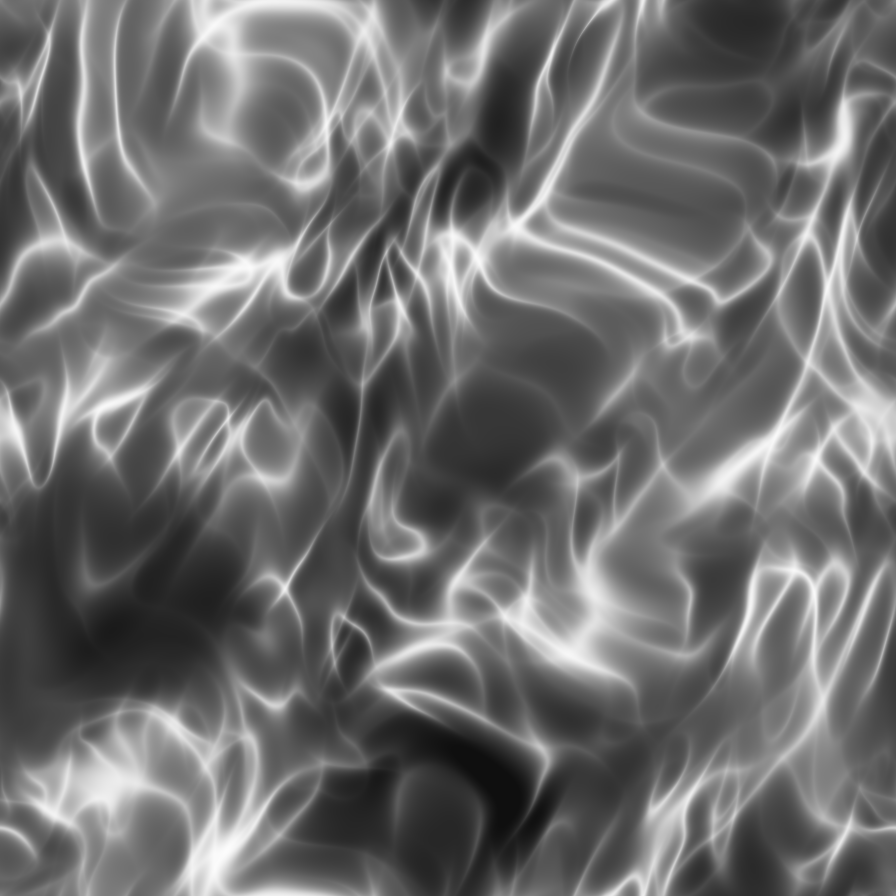
This texture is drawn by a WebGL 2 fragment shader. Its source:

```glsl
#version 300 es
precision highp float;
precision highp int;
// Tileable grey wisps: sparse bright filaments in soft veils over dim clouds.

uniform vec2 u_resolution;
out vec4 fragColor;

const float TAU = 6.2831853;
const int VEIL_LAYERS = 8;
const int FIRST_REPEAT = 3;          // lattice cells per tile in the widest layer
const float BASE_LEVEL = 0.175;
const float CLOUD_CONTRAST = 0.29;
const float VEIL_STRENGTH = 0.19;
const float FILAMENT_STRENGTH = 0.40;
const float FILAMENT_RATE = 125.0;   // falloff of the bright core
const float CRISP_RATE = 90.0;       // falloff on the steep side of a veil
const float VEIL_RATE = 28.0;        // falloff on the trailing side
const float CREST_ROUNDING = 0.002;  // softens the crest, in tile units
const float BROAD_WARP = 0.13;
const float MIDDLE_WARP = 0.042;
const float FINE_WARP = 0.009;
const float HIGHLIGHT_KNEE = 0.72;

uint scramble(uint n) {
    n = n * 747796405u + 2891336453u;
    n = ((n >> ((n >> 28u) + 4u)) ^ n) * 277803737u;
    return (n >> 22u) ^ n;
}

// Unit gradient of a lattice cell, wrapped to the period.
vec2 cellGradient(ivec2 cell, int period, int seed) {
    uvec2 c = uvec2((cell + 16 * period) % period);
    uint h = scramble(c.x + scramble(c.y + scramble(uint(seed))));
    float angle = TAU * float(h & 65535u) / 65536.0;
    return vec2(cos(angle), sin(angle));
}

// Gradient noise that repeats every period cells.
float wrapNoise(vec2 p, int period, int seed) {
    ivec2 cell = ivec2(floor(p));
    vec2 f = fract(p);
    vec2 s = f * f * f * (f * (f * 6.0 - 15.0) + 10.0);
    ivec2 o = ivec2(0, 1);
    float a = dot(cellGradient(cell, period, seed), f);
    float b = dot(cellGradient(cell + o.yx, period, seed), f - vec2(1.0, 0.0));
    float c = dot(cellGradient(cell + o.xy, period, seed), f - vec2(0.0, 1.0));
    float d = dot(cellGradient(cell + o.yy, period, seed), f - vec2(1.0));
    return mix(mix(a, b, s.x), mix(c, d, s.x), s.y);
}

// Whole-number shear: leans steep features left or right and still tiles.
vec2 leaned(vec2 p, float lean) {
    return vec2(p.x, p.y - lean * p.x);
}

vec2 warpOffset(vec2 p, float lean, int period, int seed) {
    vec2 q = leaned(p, lean) * float(period);
    return vec2(wrapNoise(q, period, seed), wrapNoise(q, period, seed + 1));
}

// A soft sheet, steep on one side, with a bright core where it is strong.
float foldLight(float signedDistance, float presence) {
    float d = length(vec2(signedDistance, CREST_ROUNDING)) - CREST_ROUNDING;
    float veil = exp(-d * (signedDistance > 0.0 ? VEIL_RATE : CRISP_RATE));
    float core = presence * presence * exp(-d * FILAMENT_RATE);
    return presence * (VEIL_STRENGTH * veil + FILAMENT_STRENGTH * core);
}

float veils(vec2 p, vec2 drift) {
    float light = 0.0;
    for (int i = 0; i < VEIL_LAYERS; i++) {
        int period = FIRST_REPEAT + i;
        float repeats = float(period);
        // Half lean right, a quarter lean left, a quarter stand upright.
        float lean = i % 2 == 0 ? 1.0 : (i % 4 == 3 ? -1.0 : 0.0);
        vec2 q = leaned(p, lean);
        if (lean == 0.0) q.x *= 2.0;
        float field = wrapNoise(q * repeats, period, 20 + i);
        float patchNoise = wrapNoise(drift * 5.0, 5, 50 + i);
        float presence = smoothstep(-0.2, 0.5, patchNoise);
        light += foldLight(field / repeats, presence);
    }
    return light;
}

float clouds(vec2 p) {
    return wrapNoise(p * 3.0, 3, 70)
         + 0.5 * wrapNoise(p * 6.0, 6, 71)
         + 0.25 * wrapNoise(p * 14.0, 14, 72);
}

void main() {
    vec2 uv = gl_FragCoord.xy / u_resolution;

    // Strong warping stretches and bundles the folds.
    vec2 drift = uv + BROAD_WARP * warpOffset(uv, 1.0, 3, 1);
    vec2 p = drift + MIDDLE_WARP * warpOffset(drift, 1.0, 6, 5);
    p += FINE_WARP * warpOffset(p, 0.0, 17, 9);

    float grey = BASE_LEVEL + CLOUD_CONTRAST * clouds(drift) + veils(p, drift);

    // Roll off the brightest crossings.
    float over = max(grey - HIGHLIGHT_KNEE, 0.0);
    float room = 1.0 - HIGHLIGHT_KNEE;
    grey = min(grey, HIGHLIGHT_KNEE) + room * (1.0 - exp(-over / room));

    fragColor = vec4(vec3(max(grey, 0.06)), 1.0);
}
```
